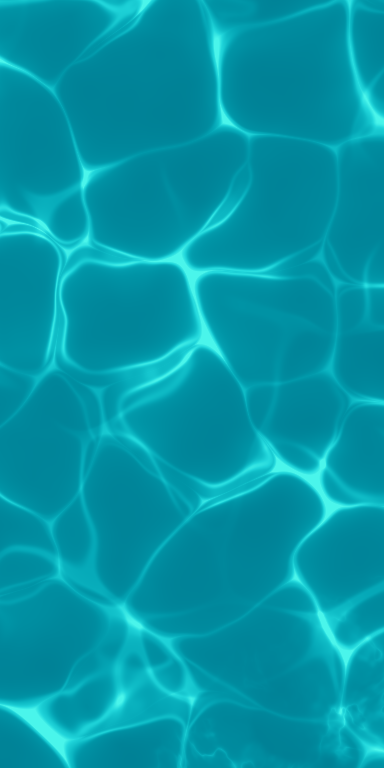
Reproduce this texture procedurally as a Shadertoy shader.

```glsl
// Sunlit caustics: a web of bright curved light ribbons on turquoise pool water.

const float CELLS       = 3.2;    // light cells across the canvas width
const float JITTER      = 0.88;   // irregularity of the cells
const float ROUNDING    = 19.0;   // lower values round the cell corners more
const float LINE_WIDTH  = 0.018;  // half width of a filament, in cells
const float RIBBON_MAX  = 0.075;  // half width of the broadest ribbon
const float GLOW_REACH  = 0.105;  // falloff of the halo round a filament
const float GLOW        = 0.34;
const float CORE        = 0.40;
const float NODE        = 0.50;   // extra light where filaments meet
const float FAINT_LAYER = 0.42;   // strength of the deeper, softer web
const float FOAM        = 0.50;   // strength of the broken light low on the right

// Water colours from shade to sparkle
const vec3 WATER[6] = vec3[6](
    vec3(0.00, 0.52, 0.60), vec3(0.00, 0.58, 0.65), vec3(0.02, 0.66, 0.72),
    vec3(0.06, 0.74, 0.78), vec3(0.13, 0.84, 0.86), vec3(0.29, 0.96, 0.92));

float hash(vec2 p) {
    return fract(sin(dot(p, vec2(127.1, 311.7))) * 43758.5453);
}

vec2 hash2(vec2 p) {
    return vec2(hash(p), hash(p + 57.3));
}

float noise(vec2 p) {
    vec2 i = floor(p), f = fract(p);
    f = f * f * f * (f * (f * 6.0 - 15.0) + 10.0);
    return mix(mix(hash(i), hash(i + vec2(1, 0)), f.x),
               mix(hash(i + vec2(0, 1)), hash(i + vec2(1, 1)), f.x), f.y);
}

float fbm(vec2 p) {
    float sum = 0.0, amp = 0.5;
    for (int i = 0; i < 4; i++) {
        sum += amp * noise(p);
        p = mat2(1.6, 1.2, -1.2, 1.6) * p + 3.7;
        amp *= 0.5;
    }
    return sum;
}

vec2 warp(vec2 p, float freq, float amount) {
    return p + amount * (vec2(noise(p * freq + 11.0), noise(p * freq + 47.0)) - 0.5);
}

// Smooth distance to the cell borders; negative in the corners where they meet
float webDistance(vec2 p) {
    vec2 cell = floor(p);
    float nearest = 9.0, sum = 0.0;
    for (int y = -2; y <= 2; y++)
    for (int x = -2; x <= 2; x++) {
        vec2 c = cell + vec2(x, y);
        float r = length(c + 0.5 + JITTER * (hash2(c) - 0.5) - p);
        nearest = min(nearest, r);
        sum += exp(-0.5 * ROUNDING * r);
    }
    float others = sum * exp(0.5 * ROUNDING * nearest) - 1.0;
    return -log(max(others, 1e-5)) / ROUNDING;
}

float gauss(float x) {
    return exp(-x * x);
}

// Main web: halo, ribbon with bright rims, sparkling nodes
float brightWeb(vec2 p) {
    float d = webDistance(warp(warp(p, 1.2, 0.42), 3.1, 0.09));
    float strength = mix(0.35, 1.15, smoothstep(0.2, 0.75, noise(p * 1.5 + 5.0)));
    float ribbon = RIBBON_MAX * smoothstep(0.52, 0.9, noise(p * 1.7 + 83.0));
    float away = max(d, 0.0);
    float halo = GLOW * exp(-max(away - ribbon, 0.0) / GLOW_REACH);
    float rim = CORE * gauss((away - ribbon) / LINE_WIDTH);
    float fill = 0.16 * smoothstep(ribbon + 0.01, ribbon - 0.02, away)
               * smoothstep(0.0, 0.03, ribbon) * (0.6 + 0.8 * noise(p * 9.0));
    float node = NODE * smoothstep(0.004, -0.034, d);
    return strength * (halo + rim + fill) + node * (0.45 + 0.55 * strength);
}

// Deeper web: soft broken arcs
float faintWeb(vec2 p) {
    float d = max(webDistance(warp(p * 0.85 + 21.4, 1.6, 0.6)), 0.0);
    float seen = smoothstep(0.42, 0.8, noise(p * 1.3 + 31.0));
    return FAINT_LAYER * seen * (0.6 * gauss(d / 0.025) + 0.4 * exp(-d / 0.09));
}

// Fine torn light that fills the lower right corner
float foam(vec2 uv) {
    float area = smoothstep(-0.08, 0.28, (uv.x - 0.35) * 0.77 - uv.y + 0.05);
    vec2 p = warp(uv * 9.0, 0.8, 1.2);
    float veins = pow(1.0 - abs(2.0 * fbm(p) - 0.95), 7.0);
    float patches = smoothstep(0.3, 0.7, fbm(uv * 7.0 + 9.0));
    return FOAM * area * patches * (0.25 + veins * (0.4 + 0.8 * noise(uv * 38.0)));
}

vec3 waterColour(float light) {
    float t = clamp(light, 0.0, 1.0) * 5.0;
    int i = int(min(t, 4.0));
    vec3 colour = mix(WATER[i], WATER[i + 1], t - float(i));
    return colour + min(light, 0.0) * vec3(0.0, 0.3, 0.28);
}

void mainImage(out vec4 fragColor, in vec2 fragCoord) {
    vec2 uv = fragCoord / iResolution.x;
    vec2 p = uv * CELLS + vec2(3.3, 7.6);
    float haze = 0.16 * (fbm(p * 1.1 + 60.0) - 0.52);
    float light = brightWeb(p) + faintWeb(p) + foam(uv) + haze - 0.03;
    fragColor = vec4(waterColour(light), 1.0);
}
```
